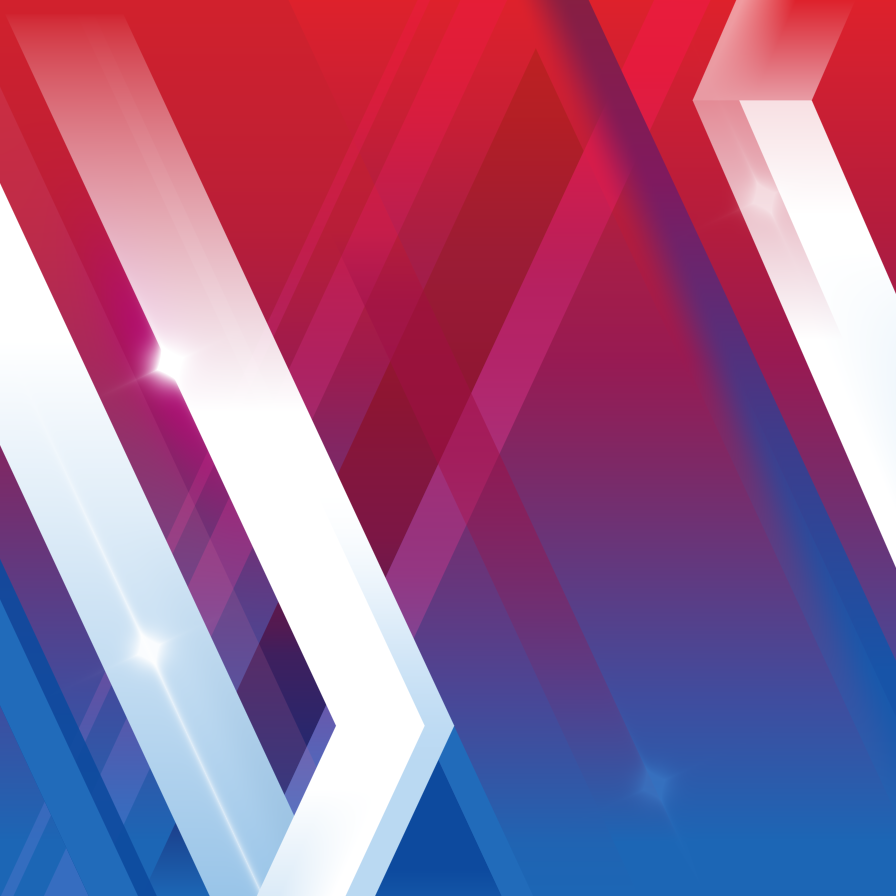
Write a Shadertoy shader that draws this background.

```glsl
// Crossing diagonal ribbons and white chevrons over a red to blue gradient.

const float SLOPE = 0.465;          // horizontal run per unit of height
const vec3 WHITE = vec3(1.0);
const vec3 RED = vec3(0.87, 0.13, 0.17);
const vec3 CRIMSON = vec3(0.93, 0.10, 0.26);
const vec3 VIOLET = vec3(0.49, 0.16, 0.40);
const vec3 BLUE = vec3(0.11, 0.40, 0.71);
const vec3 DEEP_BLUE = vec3(0.05, 0.29, 0.62);
const vec3 ICE = vec3(0.60, 0.77, 0.91);

// Linear ramp from 0 at a to 1 at b.
float ramp(float a, float b, float x) {
    return clamp((x - a) / (b - a), 0.0, 1.0);
}

// Soft-edged step and interval.
float edge(float x, float at, float aa) {
    return smoothstep(at - aa, at + aa, x);
}
float band(float x, float lo, float hi, float aa) {
    return edge(x, lo, aa) - edge(x, hi, aa);
}

vec3 backdrop(float y) {
    vec3 c = mix(RED, vec3(0.70, 0.11, 0.24), ramp(1.0, 0.74, y));
    c = mix(c, vec3(0.60, 0.10, 0.32), ramp(0.74, 0.60, y));
    c = mix(c, VIOLET, ramp(0.60, 0.48, y));
    c = mix(c, vec3(0.25, 0.30, 0.62), ramp(0.48, 0.22, y));
    return mix(c, BLUE, ramp(0.22, 0.06, y));
}

// Star flare with rays along and across the falling direction.
float sparkle(vec2 p, vec2 centre, float size) {
    vec2 axis = normalize(vec2(SLOPE, -1.0));
    vec2 d = (p - centre) / size;
    vec2 q = abs(vec2(dot(d, axis), dot(d, vec2(-axis.y, axis.x))));
    float rays = exp(-q.x * 1.6 - q.y * 14.0) + 0.6 * exp(-q.y * 2.5 - q.x * 14.0);
    return clamp(rays + exp(-dot(d, d) * 7.0), 0.0, 1.0);
}

void mainImage(out vec4 fragColor, in vec2 fragCoord) {
    vec2 p = fragCoord / iResolution.xy;
    float aa = 0.8 / iResolution.y;
    float y = p.y;
    float fall = p.x - SLOPE * (1.0 - y);   // constant along falling ribbons
    float rise = p.x + SLOPE * (1.0 - y);   // constant along rising ribbons
    vec3 col = backdrop(y);

    // Redder field on the left of the long falling seam
    float seam = 1.0 - edge(fall, 0.322, aa);
    float middle = band(fall, 0.13, 0.573, aa);
    col = mix(col, vec3(0.76, 0.13, 0.18), 0.45 * seam * ramp(0.5, 0.85, y));

    // Rising ribbons
    float lit = ramp(0.0, 0.5, y);
    vec3 darkInk = mix(vec3(0.10, 0.16, 0.45), vec3(0.27, 0.10, 0.33), ramp(0.12, 0.30, y));
    darkInk = mix(darkInk, vec3(0.48, 0.06, 0.21), ramp(0.27, 0.40, y));
    darkInk = mix(darkInk, vec3(0.74, 0.13, 0.13), ramp(0.40, 0.95, y));
    float beforeBlue = 1.0 - edge(fall, 0.573, aa);
    col = mix(col, darkInk, 0.93 * band(rise, 0.623, 0.730, aa) * beforeBlue * ramp(0.0, 0.12, y));
    vec3 glowInk = mix(vec3(0.32, 0.46, 0.80), vec3(0.69, 0.24, 0.56), ramp(0.10, 0.36, y));
    glowInk = mix(glowInk, vec3(0.80, 0.12, 0.40), ramp(0.36, 0.72, y));
    glowInk = mix(glowInk, CRIMSON, ramp(0.68, 0.92, y));
    col = mix(col, glowInk, 0.70 * band(rise, 0.730, 0.793, aa));
    col = mix(col, glowInk, 0.48 * band(rise, 0.514, 0.566, aa));
    col = mix(col, glowInk, 0.45 * band(rise, 0.466, 0.480, aa));

    // Falling translucent tints
    float tint = band(fall, 0.248, 0.322, aa) * ramp(0.74, 0.66, y) * ramp(0.06, 0.5, y);
    col = mix(col, vec3(0.62, 0.06, 0.27), 0.55 * tint);
    col = mix(col, vec3(0.52, 0.14, 0.40), 0.30 * band(fall, 0.13, 0.248, aa) * lit * ramp(0.55, 0.4, y));
    col = mix(col, VIOLET, 0.15 * middle * (1.0 - seam) * ramp(0.55, 0.70, y) * ramp(0.86, 0.72, y));
    col = mix(col, vec3(0.85, 0.45, 0.62), 0.16 * band(fall, -0.095, -0.045, aa));

    // Soft falling ribbon, plum above and blue below
    vec3 ribbon = mix(DEEP_BLUE + 0.04, vec3(0.25, 0.23, 0.54), ramp(0.25, 0.52, y));
    ribbon = mix(ribbon, vec3(0.50, 0.10, 0.37), ramp(0.52, 0.80, y));
    ribbon = mix(ribbon, vec3(0.53, 0.12, 0.26), ramp(0.80, 1.0, y));
    float ribbonFade = smoothstep(0.573, 0.635, fall) * (1.0 - edge(fall, 0.657, aa));
    col = mix(col, ribbon, ribbonFade);
    col = mix(col, BLUE, 0.30 * band(fall, 0.578, 0.628, aa) * ramp(0.6, 0.2, y));

    // Blue facets in the lower corners
    float corner = 1.0 - edge(fall, -0.290, aa);
    col = mix(col, DEEP_BLUE, 0.9 * corner * edge(fall, -0.366, aa));
    col = mix(col, BLUE + 0.02, band(fall, -0.366, -0.311, aa));
    float foot = edge(rise, 0.80, aa) * (1.0 - edge(y, 0.20, aa));
    col = mix(col, mix(BLUE, DEEP_BLUE, ramp(0.0, 0.08, y + 0.05)), foot * (1.0 - edge(fall, 0.095, aa)));
    col = mix(col, BLUE + 0.02, foot * band(fall, 0.095, 0.130, aa));

    // Magenta halo beside the main chevron
    vec2 halo = vec2(fall + 0.005, y - 0.59) / vec2(0.045, 0.13);
    col = mix(col, vec3(0.72, 0.03, 0.50), 0.75 * exp(-dot(halo, halo)));

    // Left pale ribbon with a bright streak
    vec3 pale = mix(WHITE, ICE, ramp(0.62, 0.0, y));
    pale = mix(pale, ICE * 0.93, 0.4 * smoothstep(-0.150, -0.100, fall) * ramp(0.42, 0.05, y));
    pale = mix(pale, WHITE, 0.6 * exp(-abs(fall + 0.172) * 280.0) * ramp(0.6, 0.4, y));
    col = mix(col, pale, band(fall, -0.231, -0.095, aa));

    // Main chevron, fading in from the top and pointing right
    float chevron = p.x + SLOPE * abs(y - 0.19);
    vec3 face = mix(WHITE, vec3(0.86, 0.92, 0.97), ramp(0.12, 0.0, y) * ramp(0.46, 0.40, chevron));
    vec3 rim = mix(vec3(0.73, 0.85, 0.95), WHITE, smoothstep(0.14, 0.46, y));
    face = mix(face, rim, edge(chevron, 0.474, aa));
    float fadeIn = pow(ramp(0.985, 0.54, y), 0.72);
    fadeIn += 0.08 * band(chevron, 0.455, 0.474, aa) * fadeIn * (1.0 - fadeIn);
    col = mix(col, face, fadeIn * band(chevron, 0.375, 0.507, aa));

    // Upper right chevron, pointing left
    float hook = p.x - 0.435 * abs(y - 0.888);
    float below = 1.0 - edge(y, 0.888, aa);
    float inner = edge(hook, 0.825, aa);
    float upperAlpha = 0.55 * mix(1.0, ramp(1.0, 0.89, y), ramp(0.78, 0.84, hook));
    float lowerAlpha = mix(mix(0.48, 1.0, ramp(0.888, 0.62, y)), mix(0.86, 1.0, ramp(0.888, 0.76, y)), inner);
    vec3 hookInk = mix(WHITE, vec3(0.80, 0.89, 0.96), ramp(0.72, 0.40, y) * ramp(0.80, 0.906, hook));
    col = mix(col, hookInk, mix(upperAlpha, lowerAlpha, below) * band(hook, 0.773, 0.906, aa));

    // Flares
    col = mix(col, WHITE, sparkle(p, vec2(0.190, 0.594), 0.065));
    col = mix(col, WHITE, 0.9 * sparkle(p, vec2(0.166, 0.275), 0.055));
    col = mix(col, WHITE, 0.5 * sparkle(p, vec2(0.853, 0.779), 0.055));
    col = mix(col, vec3(0.25, 0.52, 0.82), 0.5 * sparkle(p, vec2(0.730, 0.124), 0.055));

    fragColor = vec4(col, 1.0);
}
```
